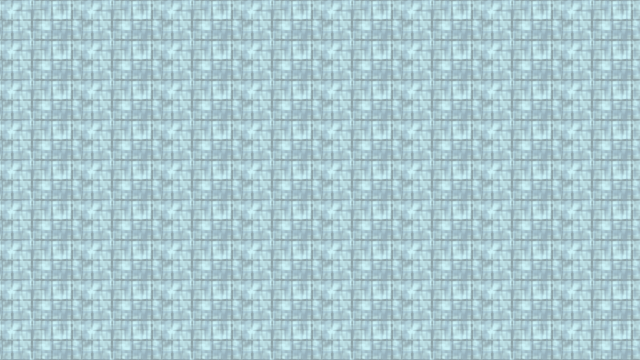
Give the GLSL for this pattern, as a Shadertoy shader.

```glsl
// Pale aqua watercolour plaid: eight by nine wide tiles of panes with soft grey lines.

const float ROWS = 9.0;              // tiles down
const vec2 TILE = vec2(2.0, 1.0);    // tile size in rows; gives eight across at 16:9
const float CELLS = 4.0;             // small panes per row height

const vec3 SHADOW = vec3(0.56, 0.64, 0.66);
const vec3 AQUA = vec3(0.69, 0.81, 0.83);
const vec3 LIGHT = vec3(0.80, 0.95, 0.97);
const vec3 BLUE = vec3(0.62, 0.75, 0.83);

float hash(vec2 p) {
    return fract(sin(dot(p, vec2(127.1, 311.7))) * 43758.5453);
}

// Value noise that wraps at the tile edge; freq holds whole numbers.
float tileNoise(vec2 uv, vec2 freq, float seed) {
    vec2 p = uv * freq;
    vec2 period = freq * TILE;
    vec2 i = floor(p);
    vec2 f = smoothstep(0.0, 1.0, fract(p));
    vec2 a = mod(i, period) + seed;
    vec2 b = mod(i + 1.0, period) + seed;
    return mix(mix(hash(a), hash(vec2(b.x, a.y)), f.x),
               mix(hash(vec2(a.x, b.y)), hash(b), f.x), f.y);
}

// Soft line on every whole number of x, with half width and edge blur.
float lineMask(float x, float halfWidth, float blur) {
    float d = abs(fract(x + 0.5) - 0.5);
    return 1.0 - smoothstep(max(halfWidth - blur, 0.0), halfWidth + blur, d);
}

// Fine lines around each pane and stronger lines around each pair.
float gridLines(float x, float pressure, float blur) {
    float fine = lineMask(x * CELLS, 0.07, blur * CELLS);
    float strong = lineMask(x * CELLS * 0.5, 0.05, blur * CELLS * 0.5);
    return max(fine * mix(0.1, 0.7, pressure), strong * mix(0.6, 0.9, pressure));
}

// Brush streaks that run along one axis and fade in and out.
float streaks(vec2 uv, vec2 freq, float seed) {
    return smoothstep(0.55, 0.9, tileNoise(uv, freq, seed));
}

vec3 washColor(float tone) {
    vec3 dark = mix(SHADOW, AQUA, clamp(tone * 2.0, 0.0, 1.0));
    return mix(dark, LIGHT, clamp(tone * 2.0 - 1.0, 0.0, 1.0));
}

void mainImage(out vec4 fragColor, in vec2 fragCoord) {
    float pixel = ROWS / iResolution.y;
    vec2 tileUv = mod(fragCoord * pixel + vec2(0.2, 0.0), TILE);
    float blur = max(0.012, pixel * 0.5);

    // Hand-drawn wobble
    vec2 wobble = vec2(tileNoise(tileUv, vec2(3.0, 5.0), 7.0),
                       tileNoise(tileUv, vec2(5.0, 3.0), 19.0)) - 0.5;
    vec2 uv = tileUv + wobble * 0.018;

    // Pane tint and mottled wash
    vec2 pane = mod(floor(uv * CELLS), CELLS * TILE);
    float tone = 0.58 + (hash(pane + 31.0) - 0.5) * 0.28;
    tone += (tileNoise(uv, vec2(7.0), 43.0) - 0.5) * 0.42;
    tone += (tileNoise(uv, vec2(14.0), 61.0) - 0.5) * 0.5;

    // Shaded weft along the foot of each tile
    float weft = 1.0 - smoothstep(0.06, 0.24, uv.y);
    tone -= weft * 0.14;

    // Light and dark brush streaks in both directions
    float warpLight = streaks(uv, vec2(16.0, 4.0), 83.0);
    float weftLight = streaks(uv, vec2(4.0, 16.0), 89.0);
    float warpDark = streaks(uv, vec2(15.0, 3.0), 101.0);
    float weftDark = streaks(uv, vec2(3.0, 15.0), 97.0);
    tone += (warpLight + weftLight) * 0.22;
    tone -= (warpDark + weftDark) * 0.24;

    // Grey grid with uneven pressure
    float pressure = tileNoise(uv, vec2(5.0), 113.0);
    float grid = max(gridLines(uv.x, pressure, blur),
                     gridLines(uv.y, 1.0 - pressure, blur));
    tone -= grid * 0.62;

    // Blue overpainting
    vec3 color = washColor(tone);
    float blueWash = streaks(uv, vec2(8.0, 5.0), 131.0);
    float blueMix = max(blueWash * 0.5, max(warpDark, weftDark) * 0.45);
    color = mix(color, BLUE, blueMix * (1.0 - grid * 0.6));
    fragColor = vec4(color, 1.0);
}
```
